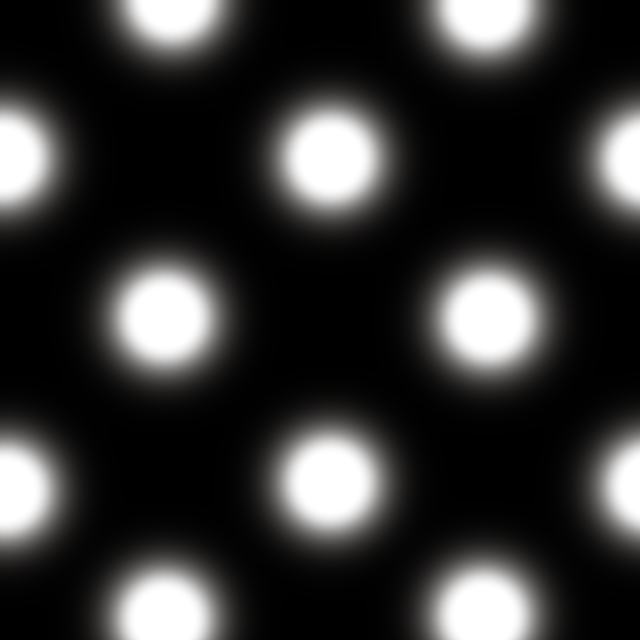
This pattern is drawn by a Shadertoy shader. Its source:

```glsl
#define SPACING 0.25
#define DRIFT vec2(0.013, 0.002)
#define JITTER 0.011
#define ROW_SWAY 0.037
#define FALLOFF 205.0
#define GAIN 1.94
#define KNEE 0.3
#define TINT vec3(1.0, 1.02, 1.03)

const float PI = 3.14159265;

vec2 hash22(vec2 p) {
    vec2 q = vec2(dot(p, vec2(127.1, 311.7)), dot(p, vec2(269.5, 183.3)));
    return fract(sin(q) * 43758.5453);
}

// Dot centre: lattice point, slight drift, fading row sway and random jitter
vec2 dotCentre(vec2 cell) {
    float sway = ROW_SWAY * cos(PI * cell.y) * exp(-abs(cell.y));
    vec2 jitter = JITTER * (2.0 * hash22(cell) - 1.0);
    return cell * SPACING + DRIFT + vec2(0.0, sway) + jitter;
}

// Minimum with a rounded transition
float softMin(float a, float b, float k) {
    float h = max(k - abs(a - b), 0.0) / k;
    return min(a, b) - 0.25 * k * h * h;
}

void mainImage(out vec4 fragColor, in vec2 fragCoord) {
    vec2 uv = fragCoord / iResolution.xy;
    vec2 nearest = round(uv / SPACING);

    // Sum the glow of nearby dots on alternate lattice points
    float glow = 0.0;
    for (int y = -1; y <= 1; y++) {
        for (int x = -1; x <= 1; x++) {
            vec2 cell = nearest + vec2(x, y);
            if (mod(cell.x + cell.y, 2.0) < 0.5) continue;
            vec2 toDot = uv - dotCentre(cell);
            glow += GAIN * exp(-FALLOFF * dot(toDot, toDot));
        }
    }

    // Flatten the cores to white and warm the soft edges
    float light = clamp(softMin(glow, 1.0, KNEE), 0.0, 1.0);
    fragColor = vec4(pow(vec3(light), TINT), 1.0);
}
```
